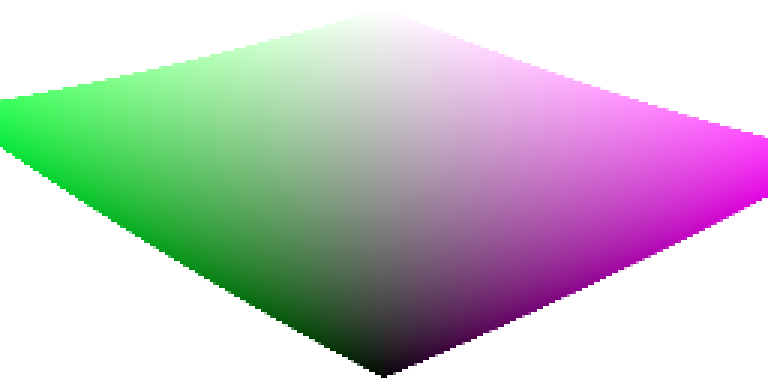
A WebGL 1 fragment shader for this background:

```glsl
precision highp float;
// A green-to-magenta slice of a colour solid on white: hue runs across and
// lightness runs up. Each channel rises from 0 to 1 between two curved
// boundaries; the slice is the region where every channel stays in range.

uniform vec2 u_resolution;

#define ROWS 128.0        // stepped cells up the canvas
#define BLACK_Y 0.0156    // height of the black tip
#define WHITE_Y 0.979     // height of the white tip
#define TONE 0.78         // exponent of the lightness curve
#define BLUE_LIFT 0.16    // extra blue on the green side
#define EDGE_PIXELS 0.5   // half width of the edge blend

// Curve through 'start' with a slope and a bend.
float boundary(float x, float start, float slope, float bend) {
  return start + x * (slope + bend * x);
}

// Channel value between its lower and upper boundary.
float channel(float lightness, float low, float high) {
  return pow(clamp((lightness - low) / (high - low), 0.0, 1.0), TONE);
}

void main() {
  // Snap to square cells centred on the neutral axis.
  float cell = u_resolution.y / ROWS;
  vec2 fromAxis = gl_FragCoord.xy - vec2(0.5 * u_resolution.x, 0.0);
  vec2 snapped = (floor(fromAxis / cell) + 0.5) * cell;
  float chroma = snapped.x / (0.5 * u_resolution.x);
  float lightness = (snapped.y / u_resolution.y - BLACK_Y) / (WHITE_Y - BLACK_Y);

  // Boundaries where red and green reach zero and one.
  float redLow = boundary(chroma, 0.0, -0.54, 0.085);
  float redHigh = boundary(chroma, 1.0, -0.43, 0.08);
  float greenLow = boundary(chroma, 0.0, 0.44, 0.05);
  float greenHigh = boundary(chroma, 1.0, 0.31, 0.06);

  // Blue follows red, lifted on the green side.
  float greenSide = min(chroma, 0.0);
  float blueLow = redLow - BLUE_LIFT * greenSide * greenSide;
  vec3 sliceColor = vec3(
    channel(lightness, redLow, redHigh),
    channel(lightness, greenLow, greenHigh),
    channel(lightness, blueLow, redHigh));

  // Blend the slice over white.
  float inside = min(lightness - max(redLow, greenLow),
                     min(redHigh, greenHigh) - lightness);
  float blend = EDGE_PIXELS / u_resolution.y;
  float coverage = smoothstep(-blend, blend, inside);
  gl_FragColor = vec4(mix(vec3(1.0), sliceColor, coverage), 1.0);
}
```
